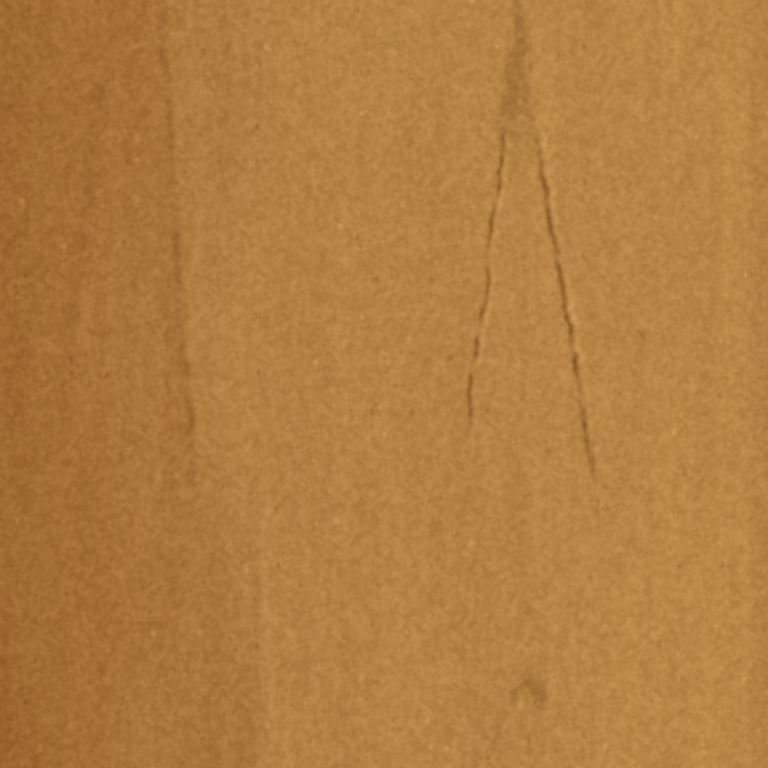
Reproduce this texture procedurally as a WebGL 2 fragment shader.

```glsl
#version 300 es
precision highp float;
// Smooth honey-coloured wood board with a dark left side, fine grain and V-shaped cracks.
uniform vec2 u_resolution;
out vec4 fragColor;

float hash(vec2 p) {
    vec3 q = fract(vec3(p.xyx) * 0.1031);
    q += dot(q, q.yzx + 33.33);
    return fract((q.x + q.y) * q.z);
}

float noise(vec2 p) {
    vec2 i = floor(p), f = fract(p);
    f = f * f * (3.0 - 2.0 * f);
    return mix(mix(hash(i), hash(i + vec2(1, 0)), f.x),
               mix(hash(i + vec2(0, 1)), hash(i + vec2(1, 1)), f.x), f.y);
}

// Signed noise, centred on zero
float grain(vec2 p) { return noise(p) - 0.5; }

// Near-vertical crack from top to bottom: x is darkness, y is the pale rim beside it
vec2 crack(vec2 p, vec2 top, vec2 bottom, float width) {
    float t = (top.y - p.y) / (top.y - bottom.y);
    float wobble = 0.008 * grain(vec2(p.y * 24.0, top.x * 90.0))
                 + 0.005 * grain(vec2(p.y * 80.0, top.x * 50.0));
    float d = p.x - mix(top.x, bottom.x, t) - wobble;
    float ends = smoothstep(-0.04, 0.06, t) * (1.0 - smoothstep(0.80, 1.06, t));
    float broken = 0.15 + 0.85 * smoothstep(0.15, 0.75, noise(vec2(p.y * 42.0, top.x * 70.0)));
    broken *= 0.6 + 0.8 * noise(p * 130.0);
    float line = exp(-d * d / (width * width));
    float rim = exp(-pow((d - 2.2 * width) / width, 2.0));
    return vec2(line * broken, rim * noise(p.yy * 60.0 + 7.0)) * ends;
}

// Scattered soft specks, one per chosen cell
float specks(vec2 p, float cells, float share) {
    vec2 q = p * cells, id = floor(q);
    vec2 centre = 0.35 + 0.3 * vec2(hash(id + 3.1), hash(id + 8.7));
    float size = mix(0.14, 0.30, hash(id + 5.3));
    float d = length((q - id - centre) * vec2(1.2, 0.85));
    return step(hash(id + 17.0), share) * (1.0 - smoothstep(0.0, size, d));
}

void main() {
    vec2 p = gl_FragCoord.xy / u_resolution;
    float down = 1.0 - p.y;

    // Dark left side, whose border drifts to the right on the way down
    float border = 0.212 + 0.13 * pow(down, 1.6) + 0.020 * grain(vec2(p.y * 14.0, 2.0));
    float lightness = 0.44 * smoothstep(-0.06, 0.21, p.x)
                    + 0.18 * smoothstep(border - 0.04, border + 0.035, p.x)
                    + 0.25 * smoothstep(0.20, 0.42, p.x)
                    + 0.12 * smoothstep(0.50, 0.90, p.x);
    float lowerEdge = smoothstep(0.50, 0.20, p.y);
    lightness -= 0.10 * lowerEdge * smoothstep(0.22, 0.31, p.x)
               * (1.0 - smoothstep(0.332, 0.346, p.x));
    lightness += 0.08 * lowerEdge * exp(-pow((p.x - 0.352) / 0.010, 2.0));
    lightness -= 0.17 * smoothstep(0.970, 0.986, p.x);

    // Broad blotches and upright fibre streaks
    lightness += 0.14 * grain(p * vec2(7.0, 3.5));
    lightness += 0.15 * grain(p * vec2(40.0, 2.0)) + 0.13 * grain(p * vec2(110.0, 6.0));

    vec3 color = mix(vec3(0.606, 0.392, 0.184), vec3(0.725, 0.525, 0.283), lightness);

    // Cracks: two clear arms, their faint tail, and weak lines on the dark side
    vec2 marks = crack(p, vec2(0.655, 0.83), vec2(0.604, 0.39), 0.0034) * 0.85;
    marks += crack(p, vec2(0.694, 0.84), vec2(0.774, 0.38), 0.0040);
    marks += crack(p, vec2(0.771, 0.46), vec2(0.780, 0.30), 0.0034) * 0.30;
    marks += crack(p, vec2(0.142, 0.95), vec2(0.080, 0.45), 0.0085) * 0.30;
    marks += crack(p, vec2(0.208, 1.02), vec2(0.255, 0.31), 0.0060) * 0.40;

    // Filled wedge where the two arms meet, melting away at its foot
    float wedge = abs(p.x - 0.674 - 0.012 * grain(vec2(p.y * 36.0, 4.0)));
    float halfWidth = 0.005 + 0.115 * max(0.98 - p.y, 0.0);
    float wedgeMask = (1.0 - smoothstep(halfWidth - 0.005, halfWidth + 0.007, wedge))
                    * smoothstep(0.78, 0.87, p.y);
    marks.x += 0.46 * wedgeMask * (0.65 + 0.7 * noise(p * vec2(60.0, 25.0)));
    marks.y += 0.6 * wedgeMask * smoothstep(0.6, 0.9, noise(p * 90.0));

    // Small ragged arched knot near the bottom
    vec2 k = p - vec2(0.694, 0.106);
    k += 0.022 * vec2(grain(p * 60.0), grain(p * 60.0 + 19.0));
    float arch = abs(k.y + 0.8 * abs(k.x));
    marks.x += 0.48 * (1.0 - smoothstep(0.001, 0.015, arch))
             * (1.0 - smoothstep(0.012, 0.034, abs(k.x)));
    marks += crack(p, vec2(0.660, 0.09), vec2(0.635, 0.01), 0.0060) * 0.25;

    color -= vec3(0.155, 0.150, 0.110) * min(marks.x, 1.1);
    color += vec3(0.060, 0.060, 0.048) * marks.y;

    // Soft mottled surface grain, turned off the axes, with a few pits and pale flecks
    vec2 turned = mat2(0.8, 0.6, -0.6, 0.8) * p + 3.0;
    float fine = 0.046 * grain(turned * 150.0)
               + 0.042 * grain(turned.yx * 235.0 + 31.0)
               + 0.020 * grain(p * vec2(90.0, 70.0) + 11.0);
    color += fine * vec3(1.0, 1.0, 0.95);
    color -= 0.050 * specks(p, 40.0, 0.06);
    color += 0.055 * specks(p + 0.37, 34.0, 0.05);

    fragColor = vec4(clamp(color, 0.0, 1.0), 1.0);
}
```
